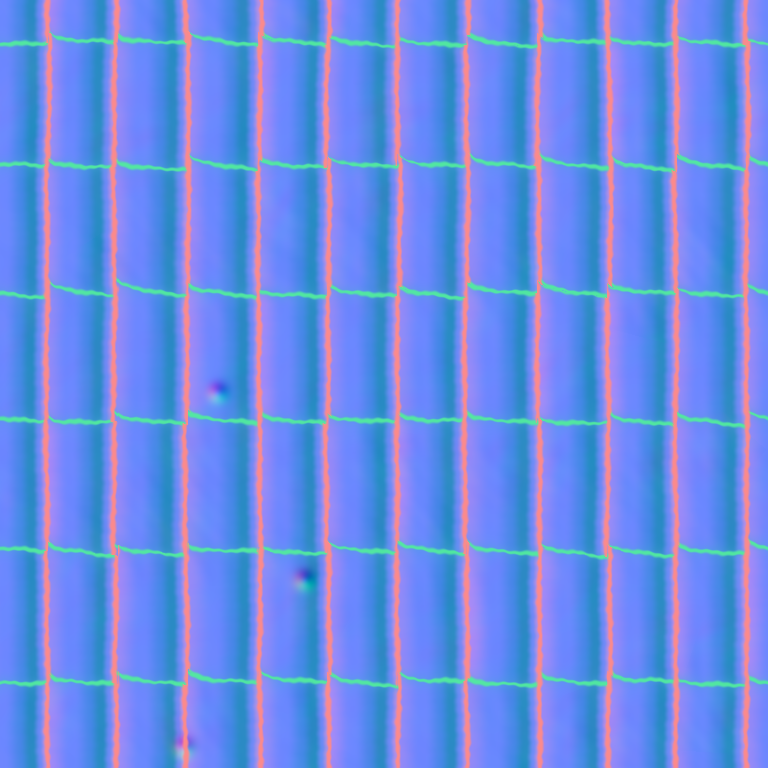
Write a Shadertoy shader that draws this texture map.

```glsl
#define GRID vec2(11.0, 6.0)
#define GRID_SHIFT vec2(0.69, 0.68)
#define SEAM_JITTER 0.07
#define LAP_JITTER 0.08
#define SEAM_HALF_WIDTH 0.031
#define LAP_HALF_WIDTH 0.015
#define WRINKLE_STRENGTH 0.016
#define PIT_RADIUS 0.09
#define SEAM_COLOR vec3(1.0, 0.54, 0.53)
#define LAP_COLOR vec3(0.32, 0.93, 0.61)
#define VALLEY_COLOR vec3(0.17, 0.54, 0.77)
#define CROWN_COLOR vec3(0.42, 0.53, 1.0)

vec2 hash2(vec2 p) {
    vec3 q = fract(p.xyx * vec3(0.1031, 0.1030, 0.0973));
    q += dot(q, q.yzx + 33.33);
    return fract((q.xx + q.yz) * q.zy);
}

// Vertical seam: jittered per column and tile, slanted, with a ragged edge
float seamX(float column, float row, float y) {
    vec2 h = hash2(mod(vec2(column, row), GRID) + 7.0);
    float shift = hash2(vec2(mod(column, GRID.x), 40.0)).x - 0.5;
    float slant = 0.07 * (h.y - 0.5) * (y - row - 0.5);
    float ragged = 0.007 * sin(y * 9.0 + 6.28 * h.x)
                 + 0.005 * sin(y * 37.0 + column * 2.0)
                 + 0.004 * sin(y * 83.0 + column * 5.0);
    return column + SEAM_JITTER * (shift + 0.7 * (h.x - 0.5)) + slant + ragged;
}

// Overlap edge: falls to the right, with a raised lip at its left end
float lapY(float column, float row, float t) {
    vec2 h = hash2(mod(vec2(column, row), GRID) + 53.0);
    float shift = hash2(vec2(90.0, mod(row, GRID.y))).x - 0.5;
    float tilt = 0.075 * h.x * (0.5 - t);
    float lip = (0.03 + 0.05 * h.y) * exp(-t * 11.0);
    float ripple = 0.005 * sin(t * 13.0 + 6.28 * h.y) + 0.003 * sin(t * 41.0 + column);
    return row + LAP_JITTER * shift + 0.035 * (h.y - 0.5) + tilt + lip + ripple;
}

// Offset to the nearest scattered point, and its random value
vec3 cellular(vec2 p, vec2 period) {
    vec3 nearest = vec3(9.0);
    for (int j = -1; j <= 1; j++)
    for (int i = -1; i <= 1; i++) {
        vec2 cell = floor(p) + vec2(i, j);
        vec2 h = hash2(mod(cell, period) + 17.0);
        vec2 offset = p - cell - 0.1 - 0.8 * h;
        if (dot(offset, offset) < dot(nearest.xy, nearest.xy))
            nearest = vec3(offset, fract(h.x * 7.3 + h.y * 13.7));
    }
    return nearest;
}

// Slope of layered, warped sine ripples
vec2 wrinkleSlope(vec2 p) {
    vec2 slope = vec2(0.0);
    p += 0.025 * sin(p.yx * 19.0 + vec2(0.0, 2.0));
    for (int i = 0; i < 7; i++) {
        float n = float(i);
        float angle = 0.9 * sin(n * 2.4) - 0.3;
        vec2 direction = vec2(cos(angle), sin(angle));
        float phase = dot(direction, p) * (24.0 + 31.0 * n) + n * 4.1;
        slope += direction * cos(phase + 1.5 * sin(p.y * 17.0 + n)) / (1.0 + 0.3 * n);
    }
    return slope;
}

// Curved tile shading from the left seam (0) to the right seam (1)
vec3 tileProfile(float t) {
    vec3 color = mix(vec3(0.57, 0.54, 0.97), CROWN_COLOR, smoothstep(0.02, 0.32, t));
    color = mix(color, vec3(0.27, 0.53, 0.90), smoothstep(0.38, 0.66, t));
    color = mix(color, VALLEY_COLOR, smoothstep(0.61, 0.76, t));
    color = mix(color, vec3(0.43, 0.54, 0.97), smoothstep(0.79, 0.90, t));
    return mix(color, vec3(0.69, 0.56, 0.90), smoothstep(0.89, 0.97, t));
}

void mainImage(out vec4 fragColor, in vec2 fragCoord) {
    vec2 uv = fragCoord / iResolution.xy;
    vec2 g = uv * GRID - GRID_SHIFT;
    vec2 pixel = GRID / iResolution.xy;

    // Locate the tile
    float lap = floor(g.y + 0.5);
    float row = g.y > lapY(floor(g.x), lap, fract(g.x)) ? lap : lap - 1.0;
    float seam = floor(g.x + 0.5);
    float column = g.x > seamX(seam, row, g.y) ? seam : seam - 1.0;
    float left = seamX(column, row, g.y);
    float right = seamX(column + 1.0, row, g.y);
    float t = clamp((g.x - left) / (right - left), 0.0, 1.0);
    vec2 tileHash = hash2(mod(vec2(column, row), GRID) + 29.0);

    // Tile surface with varied curvature and tint
    float bend = 0.2 * (tileHash.x - 0.5) * t * (1.0 - t);
    vec3 color = tileProfile(t + bend);
    color.r += 0.09 * tileHash.y * tileHash.y * (1.0 - smoothstep(0.0, 0.4, t));

    // Wrinkles in patches, and sparse pits
    vec3 patchPoint = cellular(uv * 9.0, vec2(9.0));
    float worn = 0.35 + patchPoint.z * (1.0 - smoothstep(0.1, 0.7, length(patchPoint.xy)));
    vec2 slope = wrinkleSlope(uv) * worn * WRINKLE_STRENGTH;
    vec3 pit = cellular(uv * 8.0 + 0.37, vec2(8.0));
    vec2 dent = pit.xy / PIT_RADIUS;
    slope -= 0.5 * dent * exp(-dot(dent, dent)) * step(0.9, pit.z);
    color += vec3(slope, -0.4 * length(slope));

    // Overlap edges with a soft halo
    float lapDistance = abs(g.y - lapY(column, lap, t));
    float lapHalf = LAP_HALF_WIDTH * (0.8 + 0.35 * sin(t * 7.0 + 6.28 * tileHash.x));
    color = mix(color, vec3(0.30, 0.64, 0.86), 0.55 * exp(-lapDistance * 28.0));
    color = mix(color, LAP_COLOR, 0.92 * (1.0 - smoothstep(0.3 * lapHalf, 1.5 * lapHalf + pixel.y, lapDistance)));

    // Seams with a ragged core
    float seamDistance = min(g.x - left, right - g.x);
    float seamHalf = SEAM_HALF_WIDTH * (0.9 + 0.2 * sin(g.y * 11.0 + seam) + 0.15 * sin(g.y * 61.0 + seam * 3.0));
    color = mix(color, SEAM_COLOR, 0.95 * (1.0 - smoothstep(0.4 * seamHalf, 1.4 * seamHalf + pixel.x, seamDistance)));

    fragColor = vec4(clamp(color, 0.0, 1.0), 1.0);
}
```
